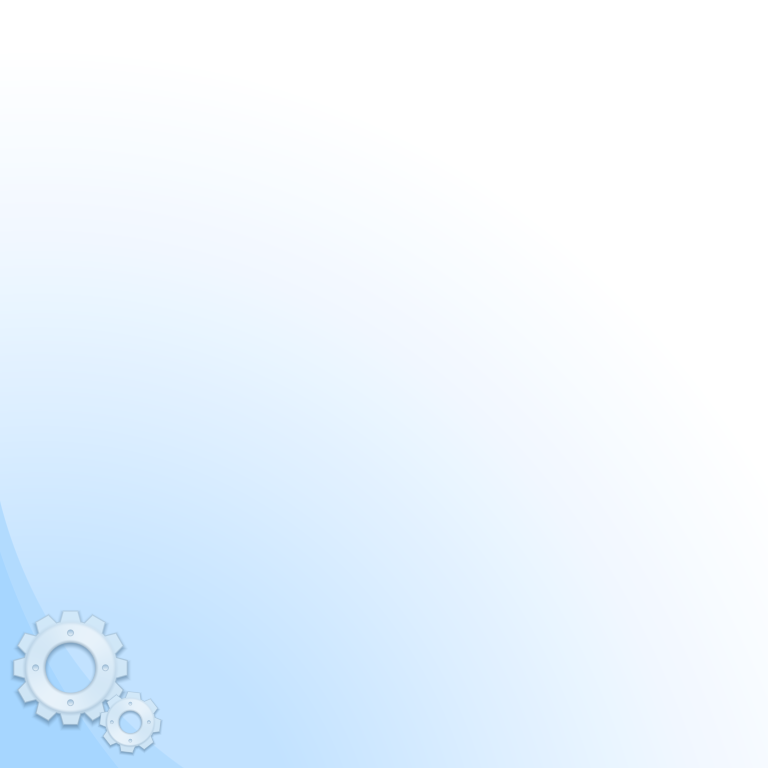
This background is drawn by a Shadertoy shader. Its source:

```glsl
const vec3 WHITE = vec3(1.0);
const vec3 PALE = vec3(0.945, 0.972, 1.0);
const vec3 SKY = vec3(0.865, 0.935, 1.0);
const vec3 DEEP = vec3(0.760, 0.886, 1.0);
const vec3 BAND = vec3(0.700, 0.860, 0.998);
const vec3 CORNER = vec3(0.650, 0.838, 1.0);
const vec3 STEEL = vec3(0.56, 0.68, 0.78);
const vec3 METAL = vec3(0.79, 0.875, 0.938);
const vec3 SHINE = vec3(0.92, 0.957, 0.985);
const vec3 SHADE = vec3(0.34, 0.48, 0.60);
const float TAU = 6.2831853;

float ramp(float a, float b, float x) {
    return clamp((x - a) / (b - a), 0.0, 1.0);
}

// Coverage of the area where a distance is negative
float fill(float d, float soft) {
    return 1.0 - smoothstep(-soft, soft, d);
}

float stroke(float d, float halfWidth, float soft) {
    return fill(abs(d) - halfWidth, soft);
}

// Wide glow that fades from the lower left and leans along the base
vec3 glow(vec2 p) {
    float d = length(p - vec2(0.05, -0.12));
    d -= 0.06 * p.x * p.x * pow(1.0 - p.y, 3.0);
    vec3 c = mix(DEEP, SKY, ramp(0.33, 0.585, d));
    c = mix(c, PALE, ramp(0.585, 0.81, d));
    c = mix(c, WHITE, ramp(0.81, 1.06, d));
    float tint = smoothstep(0.60, 0.72, d) * (1.0 - smoothstep(0.88, 0.98, d));
    c.g += 0.003 * tint * cos(26.0 * (d - 0.72));
    return c;
}

// Lower left corner cut off by a large circle
float cornerDistance(vec2 p, vec2 center, float radius) {
    return max(radius - length(p - center), p.x + p.y - 0.42);
}

// Ring with tapered teeth; the first tooth points along angle "turn"
float gearDistance(vec2 p, float outer, float hole, float teeth, float turn) {
    float r = length(p);
    float sector = TAU / teeth;
    float a = mod(atan(p.y, p.x) - turn + 0.5 * sector, sector) - 0.5 * sector;
    vec2 q = r * vec2(cos(a), sin(a));
    float halfTip = 1.6 * outer / teeth;
    float side = abs(q.y) - halfTip - 0.28 * (outer - q.x);
    float tooth = max(q.x - outer, 0.95 * side);
    return max(min(r - 0.83 * outer, tooth), hole - r);
}

// Four small studs around the hub
vec3 addRivets(vec3 c, vec2 p, float orbit, float size, float px) {
    for (int i = 0; i < 4; i++) {
        float a = TAU * float(i) / 4.0;
        vec2 q = p - orbit * vec2(cos(a), sin(a));
        float d = length(q) - size;
        c = mix(c, mix(STEEL * 1.1, SHINE, ramp(size, -size, q.y)), fill(d, px));
        c = mix(c, STEEL, 0.6 * stroke(d, 0.15 * size, px));
    }
    return c;
}

vec3 addGear(vec3 c, vec2 p, float outer, float hole, float teeth, float turn, float px) {
    float r = length(p);
    float d = gearDistance(p, outer, hole, teeth, turn);

    // Soft shadow below the metal
    float shadow = gearDistance(p + vec2(0.0, 0.045 * outer), outer, hole, teeth, turn);
    c = mix(c, SHADE, 0.72 * fill(shadow, 0.06 * outer + px));

    // Teeth and outer rim
    float height = ramp(-outer, outer, p.y);
    vec3 metal = mix(METAL * 1.02, METAL * 1.04, height);
    metal = mix(metal, STEEL, mix(0.8, 0.45, height) * stroke(d, 0.018 * outer, px));

    // Raised face with diagonal sheen
    float faceRim = r - 0.79 * outer;
    float sheen = 0.5 + 0.5 * cos(2.0 * atan(p.y, p.x) - 2.1);
    vec3 face = mix(METAL * 1.02, SHINE, 0.2 + 0.7 * sheen);
    metal = mix(metal, face, fill(faceRim, 0.03 * outer + px));
    float lowSide = ramp(0.7 * outer, -0.7 * outer, p.y + 0.5 * p.x);
    metal = mix(metal, STEEL, (0.15 + 0.35 * lowSide) * stroke(faceRim, 0.025 * outer, 0.04 * outer));

    // Dark lip around the hole
    float lip = stroke(r - hole, 0.025 * outer, 0.03 * outer + px);
    metal = mix(metal, STEEL * 0.9, lip * mix(0.35, 0.9, height));
    metal = addRivets(metal, p, 0.61 * outer, 0.052 * outer, px);
    return mix(c, metal, fill(d, px));
}

void mainImage(out vec4 fragColor, in vec2 fragCoord) {
    vec2 p = fragCoord / iResolution.xy;
    float px = 0.75 / iResolution.y;
    vec3 c = glow(p);

    // Curved bands in the corner
    c = mix(c, BAND, fill(cornerDistance(p, vec2(0.585, 0.494), 0.603), px));
    c = mix(c, CORNER, fill(cornerDistance(p, vec2(0.854, 0.566), 0.900), px));

    // Large gear and its small partner
    c = addGear(c, p - vec2(0.0918, 0.1305), 0.0745, 0.0325, 12.0, 0.0, px);
    c = addGear(c, p - vec2(0.1697, 0.0597), 0.0395, 0.0145, 8.0, -0.12, px);
    fragColor = vec4(c, 1.0);
}
```
